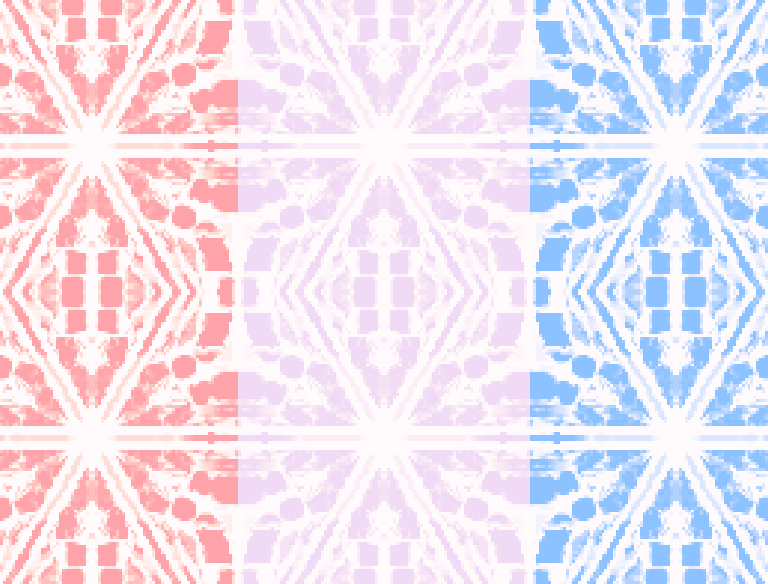
Reproduce this pattern procedurally as a WebGL 1 fragment shader.

```glsl
precision highp float;
uniform vec2 u_resolution;

const float BLOCKS = 98.0;   // mosaic blocks per repeat
const float HALF_CELL = 146.0; // drawing units from star to cell edge
const float SIXTH = 1.0471976;

float hash(vec2 p) {
  return fract(sin(dot(p, vec2(127.1, 311.7))) * 4375.85);
}

float noise(vec2 p) {
  vec2 i = floor(p), f = fract(p);
  f = f * f * (3.0 - 2.0 * f);
  return mix(mix(hash(i), hash(i + vec2(1, 0)), f.x),
             mix(hash(i + vec2(0, 1)), hash(i + vec2(1, 1)), f.x), f.y);
}

// Soft stripe of given centre and half width
float band(float x, float centre, float halfWidth) {
  return 1.0 - smoothstep(halfWidth - 1.5, halfWidth + 1.5, abs(x - centre));
}

// Soft rounded bead
float bead(vec2 p, vec2 centre, vec2 size) {
  vec2 e = abs(p - centre) / size;
  return 1.0 - smoothstep(0.8, 1.15, pow(dot(e * e * e, vec2(1.0)), 0.3333));
}

float span(float x, float a, float b, float soft) {
  return smoothstep(a - soft, a + soft, x) * (1.0 - smoothstep(b - soft, b + soft, x));
}

// Dye strength in one quarter cell, measured from the star centre
float dye(vec2 q) {
  vec2 p = q + 5.0 * (vec2(noise(q / 7.0), noise(q / 7.0 + 31.0)) - 0.5);
  float r = length(p);
  float angle = atan(p.y, p.x);
  float turn = abs(angle - SIXTH * floor(angle / SIXTH + 0.5));
  vec2 arm = r * vec2(cos(turn), sin(turn));
  vec2 leaf = r * vec2(cos(0.5 * SIXTH - turn), sin(0.5 * SIXTH - turn));
  float streak = noise(vec2(arm.x / 20.0, arm.y / 3.2) + 7.0);
  float mottle = noise(q / 5.0 + 53.0);
  float fibre = smoothstep(0.35, 0.7, 0.7 * streak + 0.3 * mottle);

  // Feathered wedges with a pale spine
  float ink = fibre * 0.65 * smoothstep(11.0, 17.0, arm.y) * span(r, 32.0, 165.0, 8.0);
  float wedge = band(leaf.y, 0.19 * leaf.x + 1.0, 0.13 * leaf.x) * span(leaf.x, 24.0, 70.0, 5.0);
  ink = max(ink, wedge * (0.6 + 0.5 * mottle));
  ink = max(ink, bead(leaf, vec2(87.0, 25.0), vec2(20.0, 9.0)) * (0.55 + 0.6 * mottle));
  float arrow = span(leaf.x, 70.0, 88.0, 1.5)
      * (1.0 - smoothstep(-1.5, 1.5, leaf.y - 0.6 * (leaf.x - 70.0)));
  ink *= 1.0 - arrow;

  // Parallel lines along each arm
  float outer = smoothstep(75.0, 115.0, arm.x);
  ink = max(ink, outer * band(arm.y, 15.0, 3.5) * (0.2 + 0.7 * fibre));
  ink = max(ink, outer * band(arm.y, 27.0, 3.0) * fibre * 0.8);
  ink *= 1.0 - 0.95 * band(arm.y, 7.0, 4.0);
  float core = band(arm.y, 0.0, 3.0 + outer) * smoothstep(8.0, 25.0, arm.x);
  ink = max(ink, core * (0.4 + 0.45 * outer * streak + 0.2 * outer));

  // Paired beads cut out of a pale net
  float net = span(leaf.x, 102.0, 165.0, 2.0) * band(leaf.y, 12.0, 23.0);
  ink *= 1.0 - 0.95 * net;
  ink = max(ink, bead(leaf, vec2(117.0, 16.0), vec2(12.0, 11.0)));
  ink = max(ink, bead(leaf, vec2(147.0, 20.0), vec2(16.0, 12.0)));

  // Scalloped ring around the gap between stars
  float drop = HALF_CELL - p.y;
  float ringRadius = length(vec2(p.x, drop));
  float rim = smoothstep(80.0, 92.0, p.y) * smoothstep(109.0, 113.0, ringRadius);
  ink *= 1.0 - rim;
  float ring = band(ringRadius, 129.0, 13.0) * span(drop, 20.0, 54.0, 1.5);
  float worn = smoothstep(110.0, 124.0, ringRadius + 14.0 * (mottle - 0.3));
  ink = max(ink, ring * worn);
  ink = max(ink, bead(vec2(p.x, drop), vec2(135.0, 0.0), vec2(8.0, 16.0)));

  // Faint cells outside the ring
  vec2 tile = abs(fract(vec2(p.x, drop) / 24.0) - 0.5);
  float faint = 0.22 * (1.0 - smoothstep(0.36, 0.44, max(tile.x, tile.y)));
  float outside = smoothstep(143.0, 147.0, ringRadius) * smoothstep(64.0, 68.0, p.y);
  ink = mix(ink, faint, outside);

  // Solid blocks at the side, beside the level arm
  float block = bead(p, vec2(136.0, 51.0), vec2(17.0, 14.0));
  ink = max(ink, block);
  float level = noise(vec2(q.x / 28.0, q.y / 3.0) + 19.0);
  float dash = smoothstep(0.4, 0.7, level) * smoothstep(95.0, 135.0, p.x);
  ink = max(ink, dash * span(p.y, 9.0, 34.0, 2.0) * 0.85);
  return clamp(ink, 0.0, 1.0);
}

vec3 tint(float ink, vec3 pale, vec3 strong) {
  vec3 white = vec3(1.0, 0.985, 0.99);
  vec3 low = mix(white, pale, smoothstep(0.05, 0.5, ink));
  return mix(low, strong, smoothstep(0.45, 0.85, ink));
}

void main() {
  vec2 p = (gl_FragCoord.xy - 0.5 * u_resolution) / (0.5 * u_resolution.y);
  float column = floor(p.x + 0.5);
  vec2 cell = abs(vec2(fract(p.x + 0.5), fract(p.y)) - 0.5);
  vec2 mosaic = (floor(cell * BLOCKS) + 0.5) / BLOCKS;
  float ink = dye(mosaic * 2.0 * HALF_CELL);

  // Columns run from coral through lilac to sky blue
  vec3 coral = tint(ink, vec3(1.0, 0.85, 0.82), vec3(1.0, 0.64, 0.67));
  vec3 lilac = tint(ink, vec3(0.985, 0.92, 0.965), vec3(0.94, 0.855, 0.96));
  vec3 sky = tint(ink, vec3(0.84, 0.89, 1.0), vec3(0.55, 0.76, 1.0));
  vec3 color = mix(coral, lilac, step(-0.5, column));
  color = mix(color, sky, step(0.5, column));
  gl_FragColor = vec4(color, 1.0);
}
```
